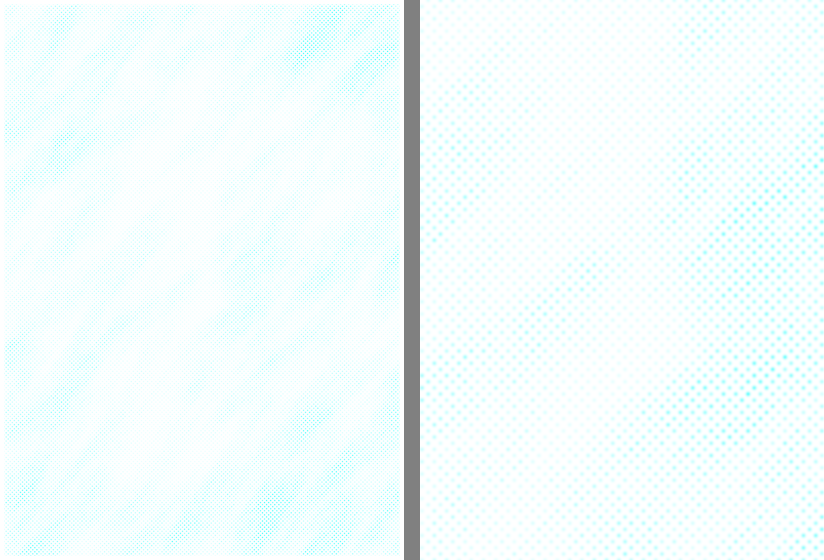
Left, the full canvas; right, a detail of the centre.
A WebGL 2 fragment shader for this texture:

```glsl
#version 300 es
precision highp float;

uniform vec2 u_resolution;
out vec4 fragColor;

const vec3 PAPER = vec3(1.0);
const vec3 CYAN = vec3(0.0, 1.0, 1.0);
const float SCREEN_FREQUENCY = 98.5;
const float DOT_SPREAD = 0.18;
const float MARGIN = 0.011;
const mat2 DIAGONAL = mat2(1.0, 1.0, -1.0, 1.0);

float hash(vec2 cell) {
    vec3 q = fract(cell.xyx * vec3(0.1031, 0.1030, 0.0973));
    q += dot(q, q.yzx + 33.33);
    return fract((q.x + q.y) * q.z);
}

// Warped sine octaves, each turned against the last
float layeredSines(vec2 p, float phase, int octaves) {
    const mat2 turn = mat2(0.8, 0.6, -0.6, 0.8);
    float sum = 0.0;
    float amplitude = 0.5;
    for (int i = 0; i < octaves; i++) {
        p += 0.6 * sin(p.yx * 0.9 + phase);
        sum += amplitude * sin(p.x + phase) * sin(p.y + 1.7 * phase);
        p = turn * p * 1.8 + 2.3;
        amplitude *= 0.62;
    }
    return sum;
}

// Coordinates stretched along a given direction
vec2 stretchAlong(vec2 p, vec2 along, float ratio) {
    vec2 across = vec2(along.y, -along.x);
    return vec2(dot(p, across), dot(p, along) / ratio);
}

// Ink strength: pale middle, denser rim, clouds and slanted strokes
float inkTone(vec2 p, float aspect) {
    vec2 fromCentre = (p - vec2(0.45, 0.53 * aspect)) / vec2(1.0, aspect);
    float rim = smoothstep(0.15, 0.7, length(fromCentre));
    vec2 slant = normalize(vec2(0.65, 0.76));
    float clouds = layeredSines(stretchAlong(p, slant, 1.5) * 10.0, 0.8, 4);
    float strokes = layeredSines(stretchAlong(p, slant, 4.5) * 42.0, 2.1, 4);
    return 0.27 + 0.35 * rim + 0.42 * clouds + 0.42 * strokes;
}

// Crisp dot on a diagonal screen, toned at its own centre
float halftone(vec2 p, float aspect) {
    vec2 grid = DIAGONAL * p * SCREEN_FREQUENCY;
    vec2 cell = floor(grid);
    vec2 centre = cell + 0.5;
    vec2 offset = (grid - centre) / DOT_SPREAD;
    vec2 centrePosition = centre * DIAGONAL / (2.0 * SCREEN_FREQUENCY);
    float grain = 0.25 * (hash(cell + 400.0) - 0.5);
    float tone = clamp(inkTone(centrePosition, aspect) + grain, 0.0, 1.0);
    float peak = 0.085 * exp(2.1 * tone);
    return peak * exp(-0.5 * dot(offset, offset));
}

// Coverage of the printed area inside the blank border
float printedArea(vec2 p, vec2 size, float margin, float pixel) {
    vec2 inset = min(p, size - p) - margin;
    return smoothstep(-pixel, pixel, min(inset.x, inset.y));
}

void main() {
    float pixel = 1.0 / u_resolution.x;
    vec2 p = gl_FragCoord.xy * pixel;
    vec2 size = u_resolution * pixel;
    float ink = halftone(p, size.y) * printedArea(p, size, MARGIN, pixel);
    fragColor = vec4(mix(PAPER, CYAN, ink), 1.0);
}
```
